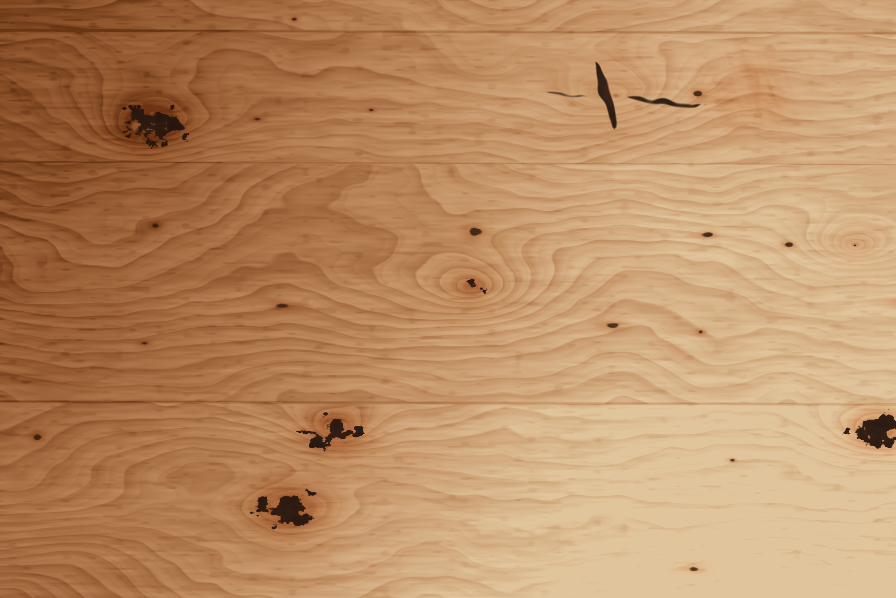
This texture is drawn by a Shadertoy shader. Its source:

```glsl
const vec3 woodTones[6] = vec3[6](
    vec3(.41, .21, .08), vec3(.57, .34, .18), vec3(.66, .44, .27),
    vec3(.75, .55, .37), vec3(.82, .66, .49), vec3(.88, .77, .61));

// Large knots: centre, core radius, reach of the rings
const vec4 knots[7] = vec4[7](
    vec4(.25, .79, .030, .12), vec4(1.03, .84, .002, .24),
    vec4(.79, .52, .010, .15), vec4(.56, .28, .026, .11),
    vec4(.48, .15, .028, .13), vec4(1.47, .28, .026, .12),
    vec4(1.43, .59, .002, .10));

float hash(vec2 p) {
    vec3 q = fract(vec3(p.xyx) * .1031);
    q += dot(q, q.yzx + 33.33);
    return fract((q.x + q.y) * q.z);
}

float noise(vec2 p) {
    vec2 i = floor(p), f = fract(p);
    f = f * f * (3. - 2. * f);
    return mix(mix(hash(i), hash(i + vec2(1, 0)), f.x),
               mix(hash(i + vec2(0, 1)), hash(i + 1.), f.x), f.y);
}

float fbm(vec2 p) {
    float sum = 0., amp = .5;
    for (int i = 0; i < 4; i++) {
        sum += amp * noise(p);
        p = p * 2.03 + 17.1;
        amp *= .5;
    }
    return sum / .9375;
}

float plankIndex(float y) {
    return step(.326, y) + step(.727, y) + step(.947, y);
}

// Saw-tooth growth rings: slow darkening, then a crisp edge
float rings(float height, float blur) {
    float s = fract(height), edge = clamp(blur, .08, .5);
    float saw = s * s * (1. - smoothstep(1. - edge, 1., s));
    return mix(saw, .25, smoothstep(.3, .9, blur));
}

// Crack along a segment, tapering to both ends
float crack(vec2 p, vec2 a, vec2 b, float width, float px) {
    vec2 ab = b - a;
    float t = clamp(dot(p - a, ab) / dot(ab, ab), 0., 1.);
    float wobble = (noise(p * 45.) - .5) * .008;
    float d = length(p - a - ab * t + wobble) - width * sqrt(t * (1. - t)) * 2.;
    return 1. - smoothstep(-px, px, d);
}

void mainImage(out vec4 fragColor, in vec2 fragCoord) {
    vec2 uv = fragCoord / iResolution.xy;
    vec2 p = fragCoord / iResolution.y;
    float px = 1. / iResolution.y;
    float y = p.y + .005 * (uv.x - .5);
    float plank = plankIndex(y);
    vec2 shift = vec2(plank * 13.7, plank * 5.3);

    // Height field whose contours are the grain, bulging round the knots
    float height = y * 24. + 6.5 * noise(p * vec2(2.2, 5.) + shift)
                 + 1.6 * noise(p * vec2(7., 13.) + shift)
                 + .35 * noise(p * vec2(25., 40.));
    float stain = 0., hole = 0., chip = 0.;
    float rough = fbm(p * vec2(48., 62.));
    for (int i = 0; i < 7; i++) {
        vec4 k = knots[i];
        vec2 q = p - k.xy;
        float same = step(abs(plankIndex(k.y) - plank), .5);
        height += same * 7. * exp(-length(q * vec2(1., 1.9)) / k.w * 1.5);
        float d = length(q * vec2(.72, 1.15)) / k.z;
        hole = max(hole, same * (1. - smoothstep(-.1, .1, d + (rough - .5) * 3.6 - .72)));
        chip = max(chip, same * smoothstep(.55, .7, rough) * (1. - smoothstep(.6, 1.3, d)));
        stain += same * (1.5 * exp(-d * d * .45) + .4 * exp(-dot(q, q) / (k.w * k.w * .15)));
    }

    // Feathery figure beside the widest knot
    vec2 figure = (p - vec2(1.25, .85)) / vec2(.08, .07);
    stain += 1.7 * exp(-dot(figure, figure)) * fbm(p * vec2(45., 14.) + figure.yx)
           * step(1.5, plank) * step(plank, 2.5);

    // Small specks, one at most in each cell
    vec2 cell = floor(p * 5.5);
    if (hash(cell + 7.) < .3) {
        vec2 spot = (cell + .25 + .5 * vec2(hash(cell + 31.), hash(cell + 57.))) / 5.5;
        vec2 q = (p - spot) * vec2(mix(.4, 1., hash(cell + 83.)), 1.2);
        float r = mix(.002, .006, hash(cell + 91.));
        float d = length(q) + (rough - .5) * r * 1.5;
        hole = max(hole, .85 * (1. - smoothstep(r - px, r + px, d)));
        stain += 1.1 * exp(-d * d / (r * r * 6.));
    }

    // Light falling from the lower right
    float tone = 1.3 + 3.65 * smoothstep(-.1, .87, uv.x) - 1.35 * (uv.y - .5);
    tone += .9 * (fbm(p * vec2(2., 6.) + shift) - .5) + .3 * (hash(vec2(plank, 3.)) - .5);

    // Growth rings and fine fibres
    float blur = fwidth(height);
    float strength = mix(.35, 1.15, noise(p * vec2(3., 6.) + shift + 40.));
    tone -= strength * rings(height, blur) + .3 * rings(height * 2.3, blur * 2.3);
    tone += .5 * (noise(vec2(p.x * 28., y * 230.)) - .5);
    tone += .45 * (noise(vec2(p.x * 5., y * 85. + height * .3)) - .5);
    tone -= .45 * smoothstep(.72, .95, noise(vec2(p.x * 45., y * 170. + 9.)));
    tone -= stain;

    // Joints between the planks
    float joint = min(abs(y - .326), min(abs(y - .727) + .0012, abs(y - .947)));
    tone -= 1.1 * (1. - smoothstep(.0005, .003 + px * .5, joint));

    tone = clamp(tone, 0., 4.999);
    int i = int(tone);
    vec3 color = mix(woodTones[i], woodTones[i + 1], fract(tone));
    color = mix(color, color * vec3(1.04, .93, .86), clamp(stain * .6, 0., 1.));

    // Dark cores, paler chips and open cracks
    color = mix(color, vec3(.72, .48, .30), chip * .5);
    hole = max(hole, crack(p, vec2(.996, .896), vec2(1.029, .785), .007, px));
    hole = max(hole, crack(p, vec2(1.05, .838), vec2(1.176, .822), .004, px));
    hole = max(hole, .7 * crack(p, vec2(.915, .846), vec2(.98, .838), .002, px));
    color = mix(color, vec3(.11, .06, .04) + .1 * rough * vec3(1., .7, .5), hole * .94);
    fragColor = vec4(color, 1.);
}
```
